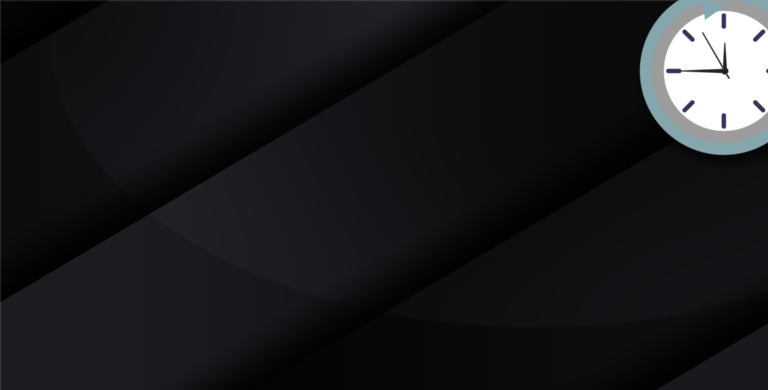
A Shadertoy shader for this background:

```glsl
float fill(float d, float blur) {
    return smoothstep(blur, -blur, d);
}

// Distance to a segment whose half width runs from ra to rb
float taper(vec2 p, vec2 a, vec2 b, float ra, float rb) {
    vec2 ab = b - a;
    float h = clamp(dot(p - a, ab) / dot(ab, ab), 0.0, 1.0);
    return length(p - a - ab * h) - mix(ra, rb, h);
}

float edgeSide(vec2 p, vec2 a, vec2 b) {
    vec2 e = normalize(b - a);
    return e.x * (p.y - a.y) - e.y * (p.x - a.x);
}

// Brightness of one diagonal panel along its length
float panelLight(float id, float x) {
    if (id < -0.5) return 0.025;
    if (id < 0.5) return mix(0.052, 0.135, smoothstep(0.0, 1.2, x));
    if (id < 1.5) return mix(0.112, 0.042, smoothstep(0.2, 1.6, x));
    if (id < 2.5) return mix(0.016, 0.055, smoothstep(0.6, 1.8, x));
    return 0.1;
}

vec3 panels(vec2 p, float px) {
    float band = (0.592 * p.x + 1.0 - p.y - 0.164) / 0.61;
    float id = floor(band), t = fract(band);
    float shade = mix(0.12, 1.0, smoothstep(0.0, 0.28, 1.0 - t));
    float light = panelLight(id, p.x) * shade;

    // Soften the lit edge against the shadow above it
    float above = panelLight(id - 1.0, p.x) * 0.12;
    light = mix(above, light, smoothstep(0.0, 2.0 * px, t));

    // Large glossy ellipse, brightest along its lower rim
    vec2 e = (p - vec2(1.372, 0.91)) / vec2(1.246, 0.749);
    float r = length(e);
    float gloss = fill((r - 1.0) * 0.75, px) * smoothstep(0.35, 1.0, r);
    light += 0.022 * gloss * shade * smoothstep(0.15, -0.5, e.y);
    return light * vec3(0.95, 0.98, 1.13);
}

// Clock in units of its outer radius
vec3 clock(vec2 q, float px, vec3 col) {
    vec3 teal = vec3(0.52, 0.65, 0.68);
    vec3 navy = vec3(0.2, 0.2, 0.34);
    vec3 ink = vec3(0.13, 0.13, 0.15);
    float r = length(q);

    // Drop shadow, rings and dial
    col *= 1.0 - 0.75 * fill(length(q - vec2(0.05, -0.1)) - 1.0, 0.16);
    col = mix(col, teal, fill(r - 1.0, px));
    col = mix(col, vec3(0.61), fill(r - 0.857, px));
    col = mix(col, vec3(1.0), fill(r - 0.714, px));

    // Arrow head on the outer ring
    vec2 a = vec2(-0.25, 0.86), b = vec2(-0.226, 0.607), c = vec2(0.048, 0.8);
    float head = -min(edgeSide(q, a, b), min(edgeSide(q, b, c), edgeSide(q, c, a)));
    col = mix(col, teal, fill(head, px));

    // Eight marks, folded into one sector
    float sector = 0.785398;
    float angle = mod(atan(q.y, q.x) + 0.5 * sector, sector) - 0.5 * sector;
    vec2 m = r * vec2(cos(angle), sin(angle));
    col = mix(col, navy, fill(taper(m, vec2(0.53, 0.0), vec2(0.66, 0.0), 0.026, 0.026), px));

    // Hands and hub
    vec2 hub = vec2(0.012, 0.0);
    float hands = taper(q, hub, vec2(0.012, 0.33), 0.026, 0.006);
    hands = min(hands, taper(q, hub, vec2(-0.5, 0.0), 0.026, 0.006));
    hands = min(hands, taper(q, vec2(0.06, -0.083), vec2(-0.25, 0.452), 0.009, 0.007));
    hands = min(hands, length(q - hub) - 0.042);
    return mix(col, ink, fill(hands, px));
}

void mainImage(out vec4 fragColor, in vec2 fragCoord) {
    vec2 p = fragCoord / iResolution.y;
    float px = 1.0 / iResolution.y;
    vec3 col = panels(p, px);

    // Thin pale border at the top and left
    col += 0.13 * fill(min(p.x, 1.0 - p.y) - 0.0025, px);

    col = clock((p - vec2(1.856, 0.818)) / 0.2154, px / 0.2154, col);
    fragColor = vec4(col, 1.0);
}
```
